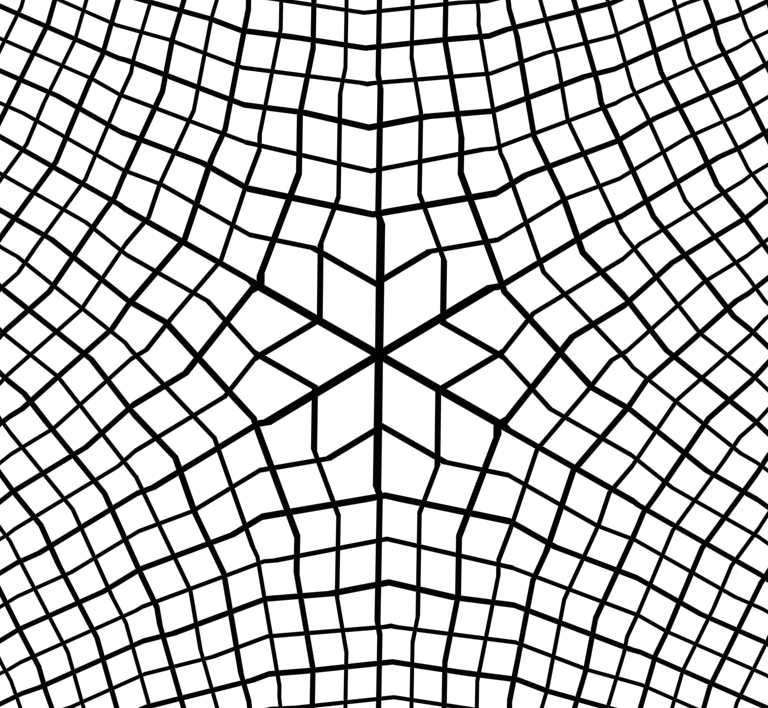
This pattern is drawn by a Shadertoy shader. Its source:

```glsl
const vec2 CENTER = vec2(0.4935, 0.4986);
const vec3 INK = vec3(0.01);
const vec3 PAPER = vec3(1.0);
const float RING = 0.194;

// Curved field: each 60 degree sector opens into a square quadrant.
// The angle is measured from a guide direction to keep one branch per facet.
vec2 sectorField(vec2 p, vec2 guide) {
    float turn = atan(guide.x * p.y - guide.y * p.x, dot(guide, p) + 1e-6);
    float angle = 1.5 * (atan(guide.y, guide.x) + turn - radians(90.0));
    return 1.93 * pow(length(p) / RING, 1.4) * vec2(cos(angle), sin(angle));
}

// Coverage of integer lines; even lines are heavier than odd ones.
float gridLine(float value, float slope, float pixel) {
    float index = floor(value + 0.5);
    float odd = mod(index, 2.0);
    float halfWidth = mix(0.052, 0.036, odd) + mix(0.00125, 0.0011, odd) * slope;
    float blur = 0.85 * pixel * slope;
    return 1.0 - smoothstep(halfWidth - blur, halfWidth + blur, abs(value - index));
}

void mainImage(out vec4 fragColor, in vec2 fragCoord) {
    vec2 p = (fragCoord - CENTER * iResolution.xy) / iResolution.y;
    float pixel = 1.0 / iResolution.y;

    // Slanted lattice split into triangular facets
    mat2 lattice = mat2(0.1714, 0.0864, -0.0085, 0.1940);
    mat2 toLattice = inverse(lattice);
    vec2 cell = toLattice * p;
    vec2 inner = fract(cell);
    float upper = step(1.0, inner.x + inner.y);
    float side = 1.0 - 2.0 * upper;
    vec2 corner = floor(cell) + upper;

    // Linear interpolation of the field inside the facet
    vec2 origin = lattice * corner;
    vec2 edgeA = side * lattice[0];
    vec2 edgeB = side * lattice[1];
    vec2 guide = origin + (edgeA + edgeB) / 3.0;
    vec2 base = sectorField(origin, guide);
    vec2 stepA = sectorField(origin + edgeA, guide) - base;
    vec2 stepB = sectorField(origin + edgeB, guide) - base;
    mat2 slope = side * mat2(stepA, stepB) * toLattice;
    vec2 field = base + slope * (p - origin);

    // Two line families over white paper
    float lineU = gridLine(field.x, length(vec2(slope[0].x, slope[1].x)), pixel);
    float lineV = gridLine(field.y, length(vec2(slope[0].y, slope[1].y)), pixel);
    fragColor = vec4(mix(PAPER, INK, max(lineU, lineV)), 1.0);
}
```
